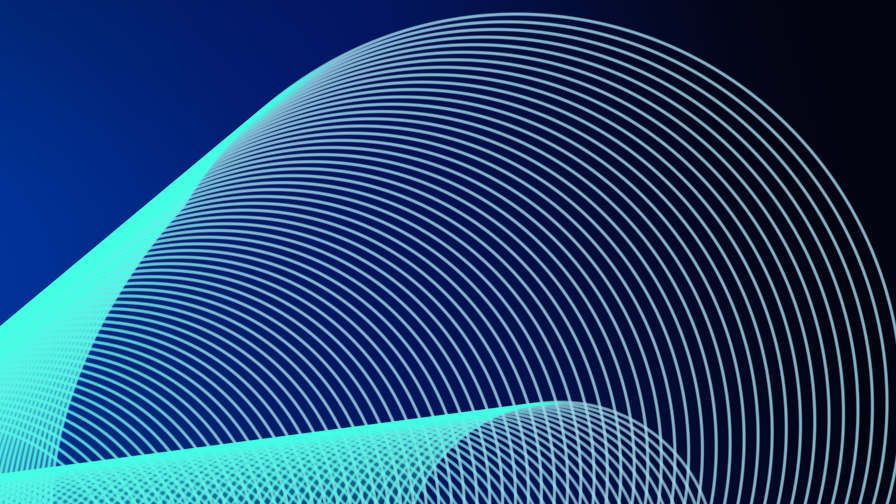
Reproduce this background procedurally as a Shadertoy shader.

```glsl
// Two ribbons of fine luminous lines sweep over a deep blue backdrop.
// Each ribbon is a loop of arches that drift and shrink along a tangent;
// a cyan veil fills the wedge where the left limbs bunch together.

const vec3 CYAN = vec3(0.27, 1.00, 0.90);
const vec3 PALE = vec3(0.63, 0.85, 0.92);

// Signed distance to an arch: a circle whose lower left limb flares outwards.
float archDistance(vec2 p, vec2 center, float radius, float flare) {
    vec2 q = p - center;
    if (q.x < 0.0) {
        float shift = flare * max(0.0, 0.5 * radius - q.y);
        q.x = min(q.x + shift, 0.0);
    }
    return length(q) - radius;
}

// Soft line coverage that stays smooth at any canvas size.
float stroke(float dist, float halfWidth, float pixel) {
    return 1.0 - smoothstep(halfWidth - pixel, halfWidth + pixel, abs(dist));
}

// Family of arches. Returns x: blended opacity, y: summed line density.
vec2 ribbon(vec2 p, vec2 center, float radius, vec2 travel, float shrink,
            float flare, float easing, int count, float opacity, float pixel) {
    float clear = 1.0;
    float density = 0.0;
    for (int i = 0; i < count; i++) {
        float t = float(i) / float(count - 1);
        float s = t * (1.0 + easing * (1.0 - t));
        float d = archDistance(p, center + travel * s, radius - shrink * s, flare);
        float line = stroke(d, 0.0030, pixel);
        clear *= 1.0 - opacity * line;
        density += line;
    }
    return vec2(1.0 - clear, density);
}

// Wedge between the shared tangent and the first arch, fading with depth.
float veil(vec2 p, vec2 center, float radius, float flare, vec2 normal,
           float fade, float pixel) {
    float depth = radius - dot(normal, p - center);
    float outside = archDistance(p, center, radius, flare);
    float leftSide = step(dot(p - center, vec2(normal.y, -normal.x)), 0.0);
    float mask = smoothstep(-pixel, pixel, depth) * smoothstep(-pixel, pixel, outside);
    return leftSide * mask * exp(-depth * depth / (fade * fade));
}

// Blue glow at the left that sinks to near black at the upper right.
vec3 backdrop(vec2 uv) {
    vec3 glow = vec3(0.00, 0.20, 0.60);
    vec3 royal = vec3(0.01, 0.09, 0.41);
    vec3 night = vec3(0.01, 0.015, 0.07);
    float x = uv.x - 0.16 * (1.0 - uv.y);
    vec3 color = mix(glow, royal, smoothstep(-0.15, 0.42, x));
    color = mix(color, night, smoothstep(0.30, 0.92, x));
    float topShade = smoothstep(0.55, 1.1, uv.y) * (1.0 - smoothstep(0.0, 0.5, uv.x));
    return color * (1.0 - 0.2 * topShade);
}

// Crowded or left-hand lines turn cyan, lone ones stay pale.
vec3 paintRibbon(vec3 base, vec2 lines, float leftTint) {
    float tint = max(smoothstep(0.9, 2.2, lines.y), leftTint);
    return mix(base, mix(PALE, CYAN, tint), lines.x);
}

void mainImage(out vec4 fragColor, in vec2 fragCoord) {
    vec2 uv = fragCoord / iResolution.xy;
    vec2 p = fragCoord / iResolution.y;
    p.x *= (16.0 / 9.0) * iResolution.y / iResolution.x;
    float pixel = 1.0 / iResolution.y;

    vec3 color = backdrop(uv);

    // Large arch, with a darker interior
    vec2 center = vec2(1.025, 0.208);
    float radius = 0.764;
    float flare = 0.32;
    float inside = 1.0 - smoothstep(-0.03, 0.0, archDistance(p, center, radius, flare));
    color *= 1.0 - 0.15 * inside;
    float wedge = veil(p, center, radius, flare, vec2(-0.64, 0.768), 0.26, pixel);
    color = mix(color, CYAN, 0.95 * wedge);
    vec2 large = ribbon(p, center, radius, vec2(-1.125, -0.392),
                        0.419, flare, 0.15, 62, 0.82, pixel);
    color = paintRibbon(color, large, 0.7 * (1.0 - smoothstep(0.1, 0.55, p.x)));

    // Low ribbon along the bottom
    center = vec2(1.111, -0.106);
    radius = 0.308;
    wedge = veil(p, center, radius, 0.0, vec2(-0.132, 0.991), 0.13, pixel);
    color = mix(color, CYAN, 0.6 * wedge);
    vec2 low = ribbon(p, center, radius, vec2(-1.435, -0.191),
                      0.0, 0.0, 0.0, 72, 0.76, pixel);
    color = paintRibbon(color, low, 0.75 * (1.0 - smoothstep(0.6, 1.2, p.x)));

    fragColor = vec4(color, 1.0);
}
```
